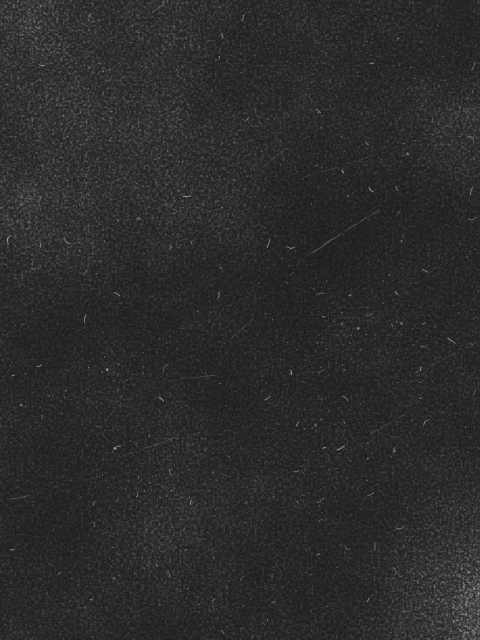
Reproduce this texture procedurally as a Shadertoy shader.

```glsl
// Worn black film surface: fine grain, soft grey haze, dust specks, curled fibres and faint scratches.

const float BLACK_LEVEL = 0.105;
const float HAZE_LEVEL = 0.050;
const float TAU = 6.28319;

vec3 hash3(vec2 cell, float seed) {
    vec3 h = fract(vec3(cell.xyx + seed * 7.13) * vec3(0.1031, 0.1030, 0.0973));
    h += dot(h, h.yxz + 33.33);
    return fract((h.xxy + h.yzz) * h.zyx);
}

float gradientDot(vec2 cell, vec2 offset) {
    float angle = TAU * hash3(cell, 1.0).x;
    return dot(vec2(cos(angle), sin(angle)), offset);
}

float gradientNoise(vec2 p) {
    vec2 i = floor(p), f = p - i;
    vec2 w = f * f * f * (f * (f * 6.0 - 15.0) + 10.0);
    vec2 e = vec2(1.0, 0.0);
    float low = mix(gradientDot(i, f), gradientDot(i + e, f - e), w.x);
    float high = mix(gradientDot(i + e.yx, f - e.yx), gradientDot(i + 1.0, f - 1.0), w.x);
    return mix(low, high, w.y);
}

float fbm(vec2 p) {
    float sum = 0.0, amplitude = 1.0;
    for (int i = 0; i < 4; i++) {
        sum += amplitude * gradientNoise(p);
        p = p * 2.03 + 17.7;
        amplitude *= 0.55;
    }
    return sum;
}

float blob(vec2 p, vec2 centre, float radius) {
    vec2 d = (p - centre) / radius;
    return exp(-dot(d, d));
}

vec2 rotate(vec2 p, float angle) {
    float c = cos(angle), s = sin(angle);
    return vec2(c * p.x + s * p.y, c * p.y - s * p.x);
}

// Coverage of a stroke bent into a shallow parabola, centred on the origin.
float stroke(vec2 p, float halfLength, float bend, float width, float px) {
    p.y += bend * (p.x * p.x - 0.3 * halfLength * halfLength);
    float d = length(vec2(max(abs(p.x) - halfLength, 0.0), p.y));
    return 1.0 - smoothstep(width - 0.6 * px, width + 0.7 * px, d);
}

// One randomly placed dot per grid cell, kept with the given probability.
float specks(vec2 p, float cells, float radius, float density, float px) {
    vec2 cell = floor(p * cells);
    vec3 place = hash3(cell, cells);
    vec3 look = hash3(cell, cells + 5.0);
    vec2 d = p - (cell + 0.25 + 0.5 * place.xy) / cells;
    d = rotate(d, TAU * look.x) * vec2(1.0, 1.0 + 0.6 * look.y);
    float r = radius * (0.6 + 0.8 * look.z);
    float dot1 = 1.0 - smoothstep(r - 0.6 * px, r + 0.7 * px, length(d));
    return dot1 * step(place.z, density) * (0.35 + 0.65 * look.y);
}

float fibres(vec2 p, float cells, float density, float px) {
    vec2 cell = floor(p * cells);
    vec3 place = hash3(cell, 41.0);
    vec3 look = hash3(cell, 53.0);
    vec2 d = rotate(p - (cell + 0.3 + 0.4 * place.xy) / cells, TAU * look.x);
    float halfLength = mix(0.0015, 0.0075, look.y * look.y);
    float ink = stroke(d, halfLength, 180.0 * (look.z - 0.5), 0.0007, px);
    return ink * step(place.z, density) * (0.4 + 0.6 * fract(look.z * 7.0));
}

// Long hairline scratches, mostly rising to the right in the upper part.
float scratches(vec2 p, float aspect, float px) {
    float sum = 0.0;
    for (int i = 0; i < 14; i++) {
        vec3 place = hash3(vec2(float(i), 3.0), 61.0);
        vec3 look = hash3(vec2(float(i), 9.0), 67.0);
        vec2 centre = vec2(place.x * aspect, 1.0 - pow(place.y, 1.5));
        vec2 d = rotate(p - centre, mix(0.05, 0.75, place.z));
        float halfLength = mix(0.012, 0.065, look.x);
        float wear = smoothstep(-0.35, 0.3, gradientNoise(vec2(d.x * 70.0, float(i) * 3.7)));
        sum += stroke(d, halfLength, 3.0 * (look.y - 0.5), 0.0004, px) * wear * mix(0.25, 1.0, look.z);
    }
    return min(sum, 1.0);
}

// Logarithmic brightness of the cloudy wear.
float haze(vec2 p, float aspect) {
    float h = 0.55 * fbm(p * 4.5 + 3.1) + 0.3 * gradientNoise(p * 31.0);
    h += 0.60 * blob(p, vec2(0.10, 0.90), 0.30);
    h += 0.45 * blob(p, vec2(0.31, 0.66), 0.09);
    h += 0.40 * blob(p, vec2(0.02, 0.68), 0.07);
    h += 0.65 * blob(p, vec2(aspect - 0.02, 0.79), 0.10);
    h += 1.50 * blob(p, vec2(aspect + 0.01, 0.05), 0.13);
    h += 0.35 * blob(p, vec2(aspect, 0.40), 0.12);
    h += 0.30 * blob(p, vec2(0.28, 0.18), 0.12);
    return h - 0.45 * blob(p, vec2(0.52, 0.58), 0.24);
}

void mainImage(out vec4 fragColor, in vec2 fragCoord) {
    float px = 1.0 / iResolution.y;
    float aspect = iResolution.x * px;
    vec2 p = fragCoord * px;

    // Grain over haze
    float grain = 0.75 * gradientNoise(p * 307.0) + 0.55 * gradientNoise(p * 181.0 + 9.3);
    float tone = BLACK_LEVEL + HAZE_LEVEL * exp(haze(p, aspect) + 2.0 * grain);

    // Dust gathers toward the lower centre and the right
    float clumps = smoothstep(-0.45, 0.6, fbm(p * 7.0 + 21.0));
    float gather = 0.25 + 0.6 * blob(p, vec2(0.42, 0.35), 0.32) + 0.4 * blob(p, vec2(0.55, 0.66), 0.15);
    float dust = clumps * gather;
    tone += 0.17 * specks(p, 190.0, 0.0007, 0.38 * dust, px);
    tone += 0.30 * specks(p, 83.0, 0.0010, 0.45 * dust, px);
    tone += 0.55 * specks(p, 15.0, 0.0019, 0.07, px);

    // Fibres and scratches
    tone += 0.42 * fibres(p, 25.0, 0.08 + 0.9 * dust, px);
    tone += 0.28 * scratches(p, aspect, px);

    fragColor = vec4(vec3(min(tone, 0.85)), 1.0);
}
```
